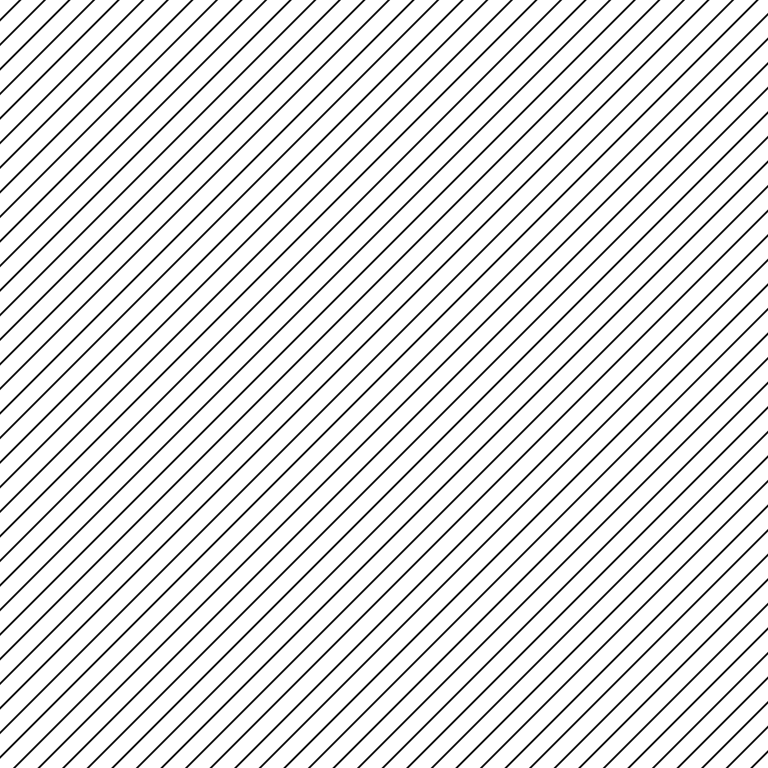
This pattern is drawn by a Shadertoy shader. Its source:

```glsl
const float PERIOD = 0.032;        // spacing of the lines along a canvas edge
const float OFFSET = 0.0184;       // where the first line meets the bottom edge
const float LINE_WIDTH = 0.00236;  // measured across the line
const vec3 PAPER = vec3(1.0);
const vec3 INK = vec3(0.01);
const float HALF_DIAGONAL = sqrt(0.5);

// Signed distance to the centre of the nearest rising 45 degree line
float diagonalDistance(vec2 p) {
    float along = p.x - p.y - OFFSET;
    float nearest = PERIOD * floor(along / PERIOD + 0.5);
    return (along - nearest) * HALF_DIAGONAL;
}

// Share of a pixel covered by a line, seen across the pixel's diagonal
float lineCoverage(float dist, float pixel) {
    float halfWidth = 0.5 * LINE_WIDTH;
    float blur = pixel * HALF_DIAGONAL;
    return smoothstep(-blur, blur, dist + halfWidth)
         - smoothstep(-blur, blur, dist - halfWidth);
}

void mainImage(out vec4 fragColor, in vec2 fragCoord) {
    float pixel = 1.0 / iResolution.y;
    vec2 uv = fragCoord * pixel;

    float ink = lineCoverage(diagonalDistance(uv), pixel);
    fragColor = vec4(mix(PAPER, INK, ink), 1.0);
}
```
